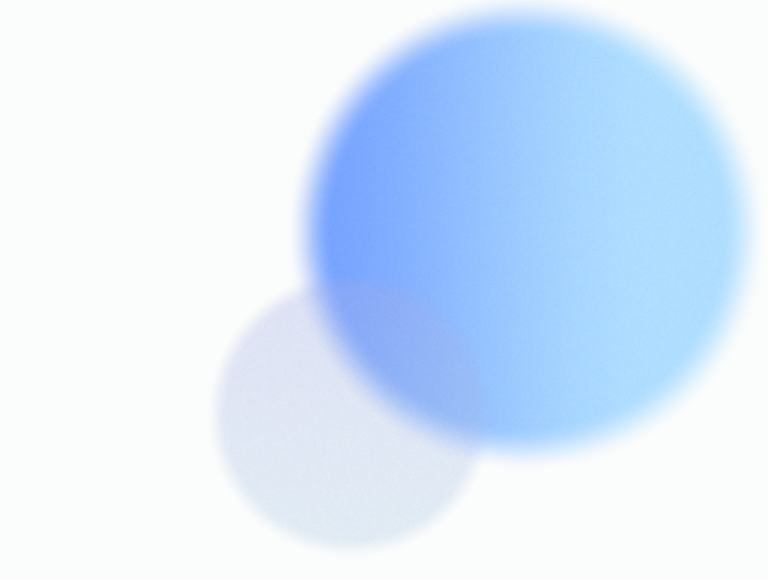
This background is drawn by a Shadertoy shader. Its source:

```glsl
// Two soft, grainy translucent discs in blue and pale lavender on an off-white ground.

#define BIG_CENTER vec2(0.909, 0.601)
#define BIG_RADIUS 0.376
#define BIG_BLUR 0.041
#define SMALL_CENTER vec2(0.604, 0.285)
#define SMALL_RADIUS 0.231
#define SMALL_BLUR 0.020
#define SMALL_OPACITY 0.33
#define GRAIN_CELLS 386.0
#define GRAIN_AMOUNT 0.022

const vec3 PAPER = vec3(0.986, 0.989, 0.987);
const vec3 DEEP_BLUE = vec3(0.447, 0.620, 1.0);
const vec3 SKY_BLUE = vec3(0.685, 0.868, 1.0);
const vec3 LAVENDER = vec3(0.64, 0.67, 0.91);
const vec3 MIST = vec3(0.67, 0.79, 0.89);

// Coverage of a disc whose rim fades over +-blur.
float softDisc(vec2 p, vec2 center, float radius, float blur) {
    return 1.0 - smoothstep(-blur, blur, length(p - center) - radius);
}

// Independent random value per channel for one grain cell.
vec3 hash32(vec2 cell) {
    vec3 q = fract(cell.xyx * vec3(0.1031, 0.1030, 0.0973));
    q += dot(q, q.yxz + 33.33);
    return fract((q.xxy + q.yzz) * q.zyx);
}

void mainImage(out vec4 fragColor, in vec2 fragCoord) {
    // Both axes are measured in canvas heights.
    vec2 p = fragCoord / iResolution.y;

    // Large disc with a left-to-right gradient.
    float big = softDisc(p, BIG_CENTER, BIG_RADIUS, BIG_BLUR);
    vec3 bigColor = mix(DEEP_BLUE, SKY_BLUE, smoothstep(0.0, 1.0, 0.12 + 0.88 * clamp((p.x - 0.53) / 0.62, 0.0, 1.0)));
    vec3 color = mix(PAPER, bigColor, big);

    // Small veil over it, shading from lavender to mist downwards.
    float small = softDisc(p, SMALL_CENTER, SMALL_RADIUS, SMALL_BLUR);
    float fall = clamp((SMALL_CENTER.y + SMALL_RADIUS - p.y) / (2.0 * SMALL_RADIUS), 0.0, 1.0);
    color = mix(color, mix(LAVENDER, MIST, fall), small * SMALL_OPACITY);

    // Fine grain, only where a disc lies.
    vec3 noise = hash32(floor(p * GRAIN_CELLS)) - 0.5;
    color += noise * GRAIN_AMOUNT * max(big, small);

    fragColor = vec4(clamp(color, 0.0, 1.0), 1.0);
}
```
